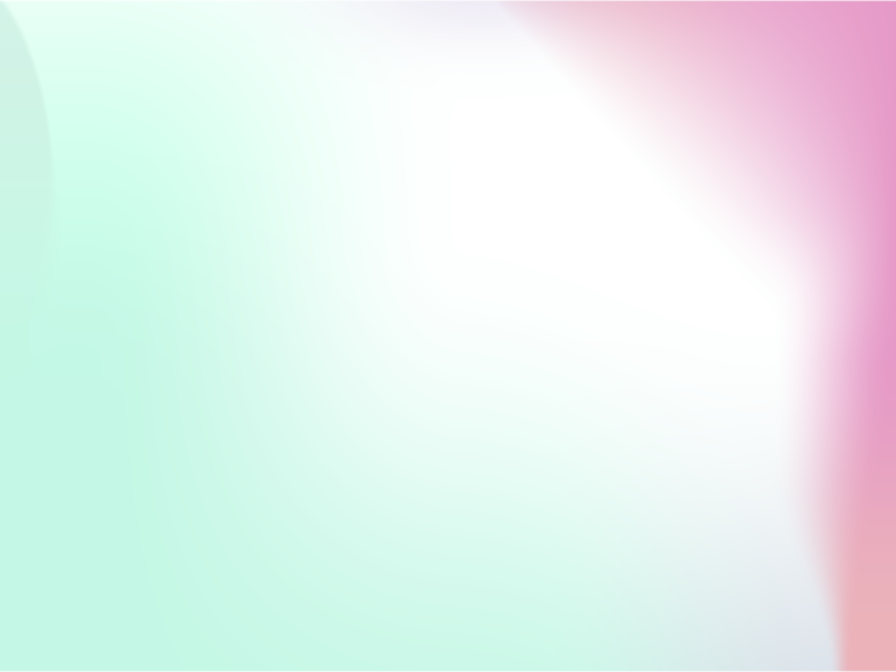
This background is drawn by a Shadertoy shader. Its source:

```glsl
// Soft mesh gradient: mint on the left and below, white centre, pink right corner.

const vec3 WHITE = vec3(0.995, 1.0, 0.998);
const vec3 MINT_LOW = vec3(0.77, 0.97, 0.90);
const vec3 MINT_HIGH = vec3(0.77, 1.0, 0.91);
const vec3 LAVENDER = vec3(0.91, 0.89, 0.945);
const vec3 MIST = vec3(0.82, 0.85, 0.89);
const vec3 ROSE = vec3(0.90, 0.60, 0.70);
const vec3 ORCHID = vec3(0.90, 0.60, 0.78);
const vec3 CORAL = vec3(0.92, 0.70, 0.73);
const vec3 SAGE = vec3(0.79, 0.93, 0.88);

float fallOff(float start, float end, float x) {
    return 1.0 - smoothstep(start, end, x);
}

// Mint side glow, weaker toward the top
float sideGlow(vec2 p) {
    float rise = clamp((p.y - 0.45) / 0.55, 0.0, 1.0);
    return (1.0 - 0.65 * rise * rise) * fallOff(0.1, 0.52, p.x);
}

// Glow along the floor, lower on the right
float floorGlow(vec2 p) {
    float lift = 0.12 * smoothstep(0.5, 0.85, p.x);
    return 0.93 * fallOff(-0.1, 0.65, p.y + lift);
}

// Slanted corner wedge, steep at the top and gentle below
float cornerWedge(vec2 p) {
    float drop = 1.0 - p.y;
    float edge = 0.55 + 0.63 * drop;
    float t = clamp((p.x - edge) / max(1.0 - edge, 0.02), 0.0, 1.0);
    t = t * t * 1.04 / (t + 0.04);
    return pow(t, 0.45 + 3.4 * drop);
}

// Vertical strip whose inner edge sharpens toward the floor
float rightStrip(vec2 p) {
    float inner = mix(0.925, 0.86, smoothstep(0.0, 0.3, p.y));
    float outer = mix(0.95, 1.0, smoothstep(0.0, 0.5, p.y));
    return smoothstep(inner, outer, p.x);
}

// Signed measure of an ellipse, in units of its horizontal radius
float ellipseEdge(vec2 p, vec2 centre, vec2 radii) {
    return (length((p - centre) / radii) - 1.0) * radii.x;
}

// Bell-shaped spot
float spot(vec2 p, vec2 centre, vec2 size) {
    vec2 d = (p - centre) / size;
    return exp(-dot(d, d));
}

void mainImage(out vec4 fragColor, in vec2 fragCoord) {
    vec2 uv = fragCoord / iResolution.xy;
    vec3 color = WHITE;

    // Mint and mist
    vec3 mint = mix(MINT_LOW, MINT_HIGH, smoothstep(0.4, 0.85, uv.y));
    vec3 ground = mix(MINT_LOW, MIST, smoothstep(0.6, 0.93, uv.x));
    color = mix(color, ground, floorGlow(uv));
    color = mix(color, mint, sideGlow(uv));

    // Lavender haze at the top
    color = mix(color, LAVENDER, 0.75 * spot(uv, vec2(0.54, 1.02), vec2(0.16, 0.08)));

    // Pale ellipse at the left border
    float rim = ellipseEdge(uv, vec2(-0.05, 0.70), vec2(0.11, 0.34));
    float softness = mix(0.025, 0.003, smoothstep(0.5, 0.8, uv.y));
    float veil = fallOff(-softness, softness, rim) * smoothstep(0.35, 0.9, uv.y);
    color = mix(color, SAGE, 0.65 * veil);

    // Pink wedge and strip
    vec3 pink = mix(ROSE, ORCHID, smoothstep(0.65, 0.9, uv.x));
    pink = mix(CORAL, pink, smoothstep(0.05, 0.5, uv.y));
    float pinkAmount = mix(rightStrip(uv), cornerWedge(uv), smoothstep(0.45, 0.7, uv.y));
    color = mix(color, pink, pinkAmount);

    // Thin light lines on the top and bottom borders
    float border = fallOff(0.0005, 0.003, min(uv.y, 1.0 - uv.y));
    color = mix(color, WHITE, 0.6 * border);

    fragColor = vec4(color, 1.0);
}
```
